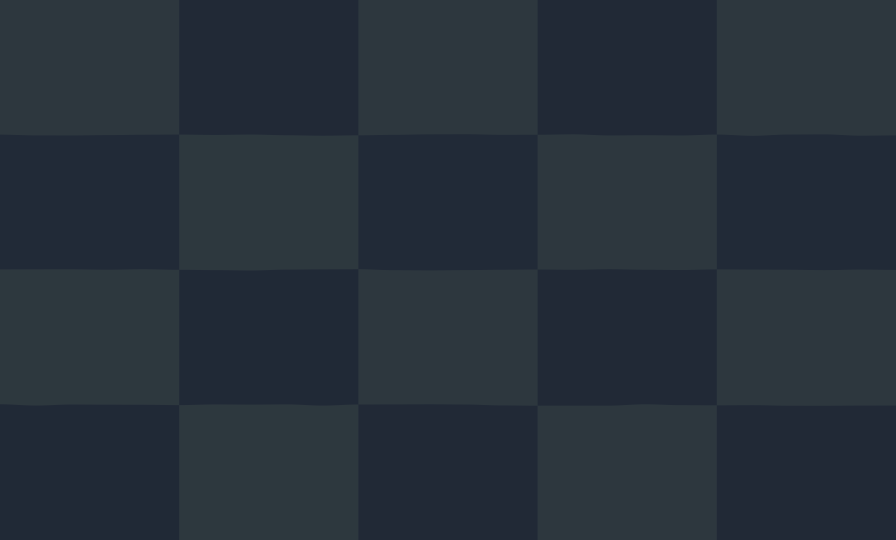
This pattern is drawn by a Shadertoy shader. Its source:

```glsl
// Muted checkerboard of five by four slate and navy tiles with faintly uneven seams.

const vec2 TILE_COUNT = vec2(5.0, 4.0);
const vec3 SLATE = vec3(0.177, 0.217, 0.244);
const vec3 NAVY = vec3(0.128, 0.162, 0.213);
const float SEAM_WOBBLE = 0.006; // in tiles
const float TONE_SPREAD = 0.002;

float hash21(vec2 p) {
    vec3 q = fract(vec3(p.xyx) * 0.1031);
    q += dot(q, q.yzx + 33.33);
    return fract((q.x + q.y) * q.z);
}

// Smooth noise along one seam, in the range -1 to 1.
float seamNoise(float along, float seam) {
    float cell = floor(along);
    float blend = smoothstep(0.0, 1.0, fract(along));
    float value = mix(hash21(vec2(cell, seam)), hash21(vec2(cell + 1.0, seam)), blend);
    return 2.0 * value - 1.0;
}

// Antialiased square wave: -1 on even tiles, +1 on odd tiles.
float tileWave(float position, float count, float offset, float pixel) {
    float seam = clamp(floor(position + 0.5), 1.0, count - 1.0);
    float side = clamp((position - seam - offset) / (0.5 * pixel), -1.0, 1.0);
    return side * (2.0 * mod(seam, 2.0) - 1.0);
}

void mainImage(out vec4 fragColor, in vec2 fragCoord) {
    vec2 position = fragCoord / iResolution.xy * TILE_COUNT;
    vec2 pixel = TILE_COUNT / iResolution.xy;

    // Horizontal seams wander slightly; vertical seams stay straight.
    float wobble = SEAM_WOBBLE * seamNoise(position.x * 5.0, floor(position.y + 0.5));
    float columns = tileWave(position.x, TILE_COUNT.x, 0.0, pixel.x);
    float rows = tileWave(position.y, TILE_COUNT.y, wobble, pixel.y);

    // Opposite parities give the lighter tile.
    vec3 color = mix(SLATE, NAVY, 0.5 + 0.5 * columns * rows);
    color += TONE_SPREAD * (hash21(floor(position)) - 0.5);
    fragColor = vec4(color, 1.0);
}
```
